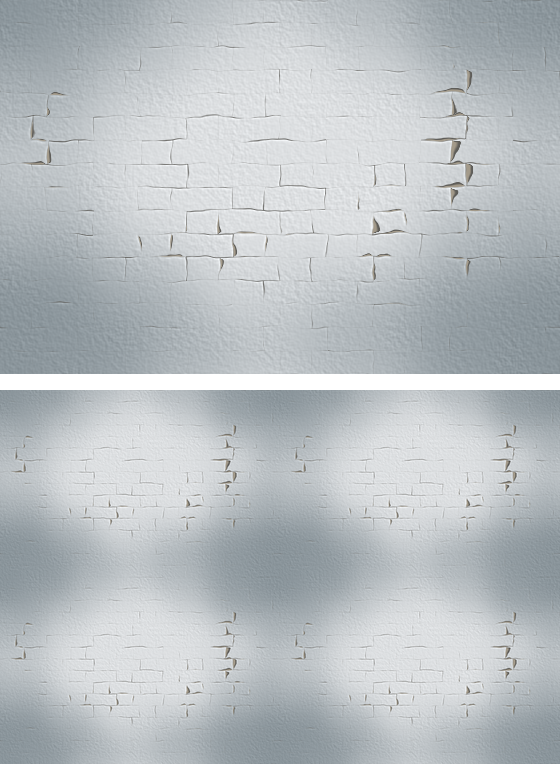
Top, the tile; bottom, the same tile 2 across and 2 down.
Write a Shadertoy shader that draws this texture.

```glsl
// Painted brick wall in Flemish bond: pale, finely textured paint that has
// cracked along the joints and peeled into small chips inside worn clusters.
// Joints are signed distances bent by wrapping gradient noise; all of it tiles.

#define COURSES 16.0      // rows of bricks, even so the bond wraps
#define BONDS 6.0         // header + stretcher pairs across
#define HEADER 0.34       // header share of one pair
#define WOBBLE 0.010      // waviness of the joints
#define HAIRLINE 0.0011   // half width of a crack
#define BED_CHIP 0.019    // widest peeled gap along a bed joint
#define SIDE_CHIP 0.030   // widest peeled gap along an upright joint
#define GRAIN 0.060       // paint relief contrast

const float TAU = 6.2831853;
const vec3 PAINT_LIT   = vec3(0.866, 0.876, 0.884);
const vec3 PAINT_SHADE = vec3(0.535, 0.578, 0.602);
const vec3 BARE_BRICK  = vec3(0.640, 0.605, 0.540);
const vec3 CRACK_DARK  = vec3(0.370, 0.365, 0.350);

float hash(vec2 p) {
    vec3 q = fract(p.xyx * vec3(0.1031, 0.1030, 0.0973));
    q += dot(q, q.yzx + 33.33);
    return fract((q.x + q.y) * q.z);
}

float cornerSlope(vec2 cell, vec2 offset, vec2 period) {
    float angle = TAU * hash(mod(cell, period) + 7.0);
    return dot(vec2(cos(angle), sin(angle)), offset);
}

// Gradient noise over the unit tile, with a whole number of cells.
float noise(vec2 uv, vec2 period) {
    vec2 p = uv * period, i = floor(p), f = p - i;
    vec2 s = f * f * f * (f * (f * 6.0 - 15.0) + 10.0);
    vec2 e = vec2(1.0, 0.0);
    float low  = mix(cornerSlope(i, f, period), cornerSlope(i + e, f - e, period), s.x);
    float high = mix(cornerSlope(i + e.yx, f - e.yx, period),
                     cornerSlope(i + 1.0, f - 1.0, period), s.x);
    return mix(low, high, s.y);
}

// Soft elliptical patch that wraps around the tile.
float cluster(vec2 uv, vec2 centre, vec2 spread) {
    vec2 d = (fract(uv - centre + 0.5) - 0.5) / spread;
    return exp(-dot(d, d));
}

// Antialiased inside of a signed distance in canvas heights.
float coverage(float d) {
    return clamp(0.5 - d * iResolution.y, 0.0, 1.0);
}

// One joint: d is the distance across, t runs 0..1 along the segment.
void drawJoint(inout vec3 color, float d, float t, vec2 id, float widest,
               float presence, float wear) {
    float strength = smoothstep(0.15, 1.15, presence + 0.7 * (hash(id) - 0.5));
    float along = hash(id + 51.0) > 0.5 ? t : 1.0 - t;
    float taper = smoothstep(0.0, 0.8, along) * smoothstep(1.0, 0.85, along);
    float gap = widest * max(wear - 0.75 * hash(id + 23.0), 0.0) * taper;
    float open = smoothstep(0.0, 0.004, gap);

    // Raised paint lip catching the light.
    float lip = exp(-abs(d + 0.0035) / 0.0022) * max(strength, open);
    color += 0.10 * lip;

    // Hairline crack, then the peeled chip with the shadow of its edge.
    float hair = coverage(abs(d) - HAIRLINE * (0.6 + 0.7 * strength));
    color = mix(color, CRACK_DARK, hair * mix(0.07, 0.85, strength));
    float chip = coverage(abs(d - 0.5 * gap) - 0.5 * gap) * open;
    float shadow = smoothstep(0.35, 0.75, d / max(gap, 0.0001));
    color = mix(color, mix(BARE_BRICK, CRACK_DARK, shadow), chip);
}

void mainImage(out vec4 fragColor, in vec2 fragCoord) {
    vec2 uv = fragCoord / iResolution.xy;
    float aspect = iResolution.x / iResolution.y;

    // Broad light, a wide bright middle falling off to the rim, with mottling.
    vec2 glow = 0.5 - 0.5 * cos(TAU * (uv - vec2(0.0, 0.07)));
    float light = dot(glow, vec2(0.52, 0.48)) + 0.10 * noise(uv, vec2(6.0, 4.0));
    light = smoothstep(-0.06, 0.90, light);
    vec3 color = mix(PAINT_SHADE, PAINT_LIT, light);

    // Paint relief in uneven patches, lit from the upper right.
    vec2 toLight = vec2(0.0025 / aspect, 0.0025);
    vec2 coarse = vec2(111.0, 74.0), fine = vec2(210.0, 140.0);
    float relief = noise(uv, coarse) - noise(uv + toLight, coarse)
                 + 0.7 * (noise(uv, fine) - noise(uv + toLight, fine));
    color += GRAIN * relief * (1.0 + noise(uv + 0.21, vec2(12.0, 8.0)));

    // Where the paint has cracked, and where it peels with a ragged edge.
    float wear = max(cluster(uv, vec2(0.085, 0.66), vec2(0.04, 0.13)),
                     cluster(uv, vec2(0.685, 0.38), vec2(0.035, 0.18)));
    wear = max(wear, cluster(uv, vec2(0.83, 0.58), vec2(0.06, 0.32)));
    wear = 0.9 * max(wear, 0.65 * cluster(uv, vec2(0.40, 0.34), vec2(0.15, 0.07)));
    wear *= 1.0 + 0.35 * noise(uv, vec2(75.0, 50.0));
    float presence = 0.55 * cluster(uv, vec2(0.48, 0.45), vec2(0.48, 0.38))
                   + 0.7 * noise(uv, vec2(15.0, 10.0))
                   + 0.7 * noise(uv, vec2(42.0, 28.0)) + 0.5 * wear;

    // Bend the joints.
    vec2 medium = vec2(18.0, 12.0), small = vec2(54.0, 36.0);
    vec2 bend = vec2(noise(uv, medium) + 0.45 * noise(uv, small),
                     noise(uv + 0.37, medium) + 0.35 * noise(uv + 0.37, small));
    vec2 p = uv + WOBBLE * bend / vec2(aspect, 1.0);

    // Bed joints between courses, split into half-bond segments.
    float y = p.y * COURSES, bed = floor(y + 0.5);
    float x = p.x * BONDS * 2.0;
    vec2 bedId = vec2(mod(floor(x), BONDS * 2.0), mod(bed, COURSES));
    drawJoint(color, (y - bed) / COURSES, fract(x), bedId, BED_CHIP, presence, wear);

    // Upright joints on both sides of each header, shifted every other course.
    float course = mod(floor(y), COURSES);
    for (int side = 0; side < 2; side++) {
        float s = p.x * BONDS + 0.5 * mod(course, 2.0) - HEADER * float(side);
        float k = floor(s + 0.5);
        vec2 id = vec2(mod(k, BONDS) + 40.0 + 20.0 * float(side), course);
        drawJoint(color, (s - k) * aspect / BONDS, fract(y), id, SIDE_CHIP,
                  presence - 0.08, wear);
    }
    fragColor = vec4(clamp(color, 0.0, 1.0), 1.0);
}
```
